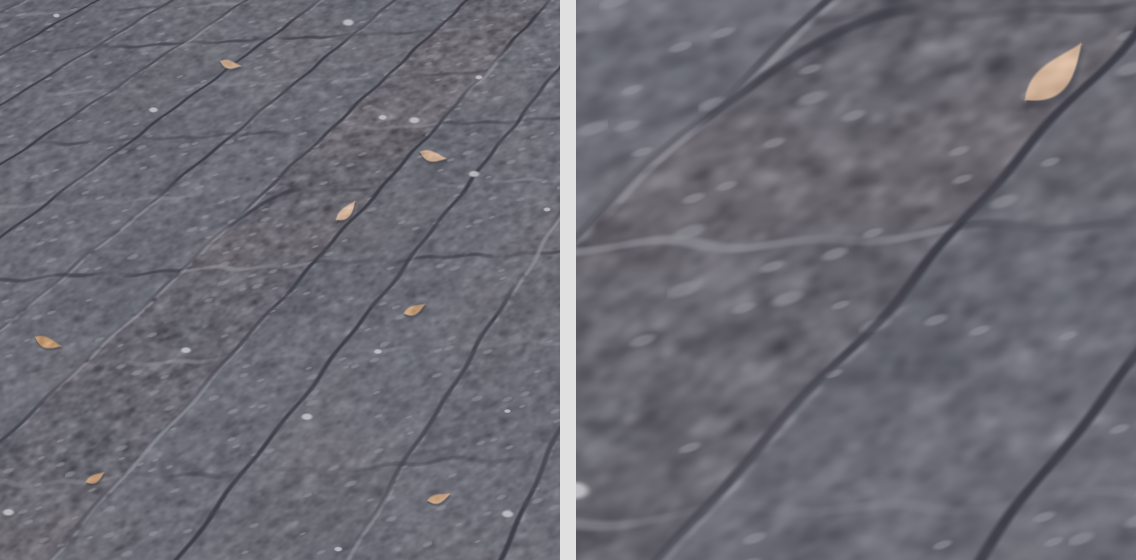
Left, the full canvas; right, a detail of the centre.
Write a WebGL 2 fragment shader that draws this texture.

```glsl
#version 300 es
precision highp float;
// Dark slate paving seen at a slant, with worn joints, pale flecks and a few dry leaves.
// Canvas points are projected to ground coordinates, where boards and cross joints
// are evenly spaced; smooth cellular noise gives the stone its grain and wear.
uniform vec2 u_resolution;
out vec4 outColor;

const vec2 VANISH = vec2(1.80, 1.91);     // where the long joints converge
const float TILT = 0.05;                  // slope of the cross joints
const float BOARD_START = 0.476, BOARD_WIDTH = 0.1455;
const float CROSS_START = 0.731, CROSS_STEP = 0.077;
const float JOINT_HALF = 0.0034, CROSS_HALF = 0.0026;
const float WARM_BOARD = 3.0;             // the browner, more worn board
const float GRAIN = 0.105, MOTTLE = 0.045, SLAB_SHIFT = 0.018;
const float LEAF_GRID = 3.0, LEAF_LENGTH = 0.021;
const vec3 STONE = vec3(0.422, 0.429, 0.463);
const vec3 WARM_STONE = vec3(0.412, 0.400, 0.430);
const vec3 JOINT_DARK = vec3(0.225, 0.225, 0.265);
const vec3 SCUFF = vec3(0.57, 0.57, 0.60);
const vec3 FLECK = vec3(0.78, 0.78, 0.80);
const vec3 LEAF_PALE = vec3(0.82, 0.73, 0.67);
const vec3 LEAF_TAN = vec3(0.74, 0.58, 0.43);

float hash(vec2 p) {
  vec3 q = fract(vec3(p.xyx) * 0.1031);
  q += dot(q, q.yzx + 33.33);
  return fract((q.x + q.y) * q.z);
}
vec2 hash2(vec2 p) { return vec2(hash(p), hash(p + 57.3)); }

// Smooth cellular noise: every cell adds one soft light or dark blob.
float blobs(vec2 p) {
  vec2 cell = floor(p);
  float sum = 0.0;
  for (int j = -1; j <= 1; j++)
    for (int i = -1; i <= 1; i++) {
      vec2 c = cell + vec2(i, j);
      float d = length(p - c - hash2(c));
      sum += (hash(c + 19.7) - 0.5) * (1.0 - smoothstep(0.0, 1.0, d));
    }
  return sum;
}

// Rare pale chips: one small ellipse in a few cells of the grid.
float chips(vec2 p, float chance, float radius) {
  vec2 c = floor(p);
  vec2 d = p - c - 0.25 - 0.5 * hash2(c);
  float size = radius * (0.6 + 0.6 * hash(c + 5.1));
  float there = step(1.0 - chance, hash(c + 81.0));
  return there * (1.0 - smoothstep(0.4 * size, size, length(d * vec2(0.7, 1.2))));
}

float line(float d, float halfWidth, float aa) {
  return 1.0 - smoothstep(0.2 * halfWidth, halfWidth + aa, abs(d));
}

// Signed distance to a pointed leaf blade lying along x.
float leafShape(vec2 p, float len) {
  float t = clamp(p.x / len, -1.0, 1.0);
  float blade = abs(p.y - 0.12 * len * t * t) - 0.36 * len * (1.0 - t * t) * (1.0 - 0.4 * t);
  return max(blade, abs(p.x) - len);
}

// Small uneven spacing of the long joints.
float boardOffset(float k) {
  return 0.11 * cos(3.14159 * k) * exp(-(k - 2.6) * (k - 2.6));
}

void main() {
  vec2 p = gl_FragCoord.xy / u_resolution;
  float aa = 1.0 / min(u_resolution.x, u_resolution.y);

  // Ground coordinates
  float depth = VANISH.y - p.y;
  float crossDepth = depth - TILT * (0.83 - p.x);
  float along = 1.0 / crossDepth;
  float across = (VANISH.x - p.x) / depth;
  across += 0.0013 * (sin(along * 73.0) + sin(along * 151.0 + across * 9.0));
  along += 0.0012 * (sin(across * 41.0) + sin(across * 97.0));
  float q = (across - BOARD_START) / BOARD_WIDTH;
  float k = round(q);
  float fromJoint = q - k - boardOffset(k);
  float board = fromJoint < 0.0 ? k - 1.0 : k;
  float v = (along - CROSS_START) / CROSS_STEP;
  float n = round(v);
  float warm = 1.0 - min(abs(board - WARM_BOARD), 1.0);

  // Stone: slab tone, broad mottling and grain slanted with the boards
  vec2 slant = vec2(p.x, p.y - 0.3 * p.x) * (0.7 + 0.35 * along);
  float broad = blobs(slant * vec2(7.0, 11.0));
  float fine = blobs(slant * vec2(62.0, 95.0)) + 0.6 * blobs(slant * vec2(125.0, 170.0) + 31.0);
  vec3 color = mix(STONE, WARM_STONE, clamp(0.75 * warm + broad + 0.2 * p.x, 0.0, 1.0));
  color += SLAB_SHIFT * (hash(vec2(board, floor(v * 0.5)) + 11.0) - 0.5);
  color += MOTTLE * broad + GRAIN * fine * (1.0 + 0.3 * warm);
  color = mix(color, SCUFF, 0.6 * chips(slant * vec2(38.0, 52.0), 0.16, 0.3));

  // Cross joints: full ones dark, half ones faint and scuffed
  float crossWear = blobs(vec2(across * 22.0, n * 5.3));
  float crossLine = line((v - n) * CROSS_STEP * crossDepth * crossDepth, CROSS_HALF * depth, aa);
  float halfJoint = mod(n, 2.0);
  float crossMask = crossLine * clamp(0.45 + 1.5 * crossWear, 0.0, 1.0);
  float pale = max(halfJoint, warm) * step(0.35, hash(vec2(board, n) + 3.0));
  color = mix(color, mix(JOINT_DARK, SCUFF, pale), crossMask * mix(0.65, 0.5, halfJoint));

  // Long joints: broken dark grooves with chipped pale edges
  float jointDist = fromJoint * BOARD_WIDTH * depth * 0.75;
  float wear = blobs(vec2(k * 7.1 + 2.0, along * 17.0));
  float groove = line(jointDist, JOINT_HALF * (0.4 + 0.5 * depth), aa);
  float edge = line(jointDist + 0.004, 0.0035, aa);
  color = mix(color, SCUFF, edge * clamp(0.1 - 1.6 * wear + fine, 0.0, 0.7));
  color = mix(color, JOINT_DARK, groove * clamp(0.66 + 1.3 * wear + 0.3 * fine, 0.1, 0.9));

  // One curved hairline crack
  float t = (p.x - 0.404) / 0.132;
  float crack = line(p.y - 0.59 - 0.073 * sin(1.4 * t), 0.0045, aa);
  crack *= smoothstep(-0.05, 0.1, t) * (1.0 - smoothstep(0.85, 1.05, t));
  color = mix(color, JOINT_DARK, 0.7 * crack);

  // Bright flecks
  color = mix(color, FLECK, 0.85 * chips(p * 17.0 + 4.0, 0.06, 0.14));

  // Dry leaves: one in most cells of a coarse grid, each with a soft shadow
  for (int i = 0; i < 9; i++) {
    if (i % 5 == 1) continue;
    vec2 cell = vec2(i % 3, i / 3);
    vec2 d = p - (cell + 0.12 + 0.76 * hash2(cell + 23.0)) / LEAF_GRID;
    float angle = 1.3 * (hash(cell + 7.0) - 0.35);
    mat2 turn = mat2(cos(angle), -sin(angle), sin(angle), cos(angle));
    float len = LEAF_LENGTH * (0.75 + 0.4 * hash(cell + 41.0));
    float shadow = leafShape(turn * (d + vec2(-0.001, 0.004)), len);
    color = mix(color, JOINT_DARK, 0.45 * (1.0 - smoothstep(-0.002, 0.004, shadow)));
    float leaf = leafShape(turn * d, len);
    vec3 tint = mix(LEAF_PALE, LEAF_TAN, hash(cell + 67.0)) + 0.12 * fine;
    color = mix(color, tint, 1.0 - smoothstep(-aa, aa + 0.001, leaf));
  }
  outColor = vec4(clamp(color, 0.0, 1.0), 1.0);
}
```
